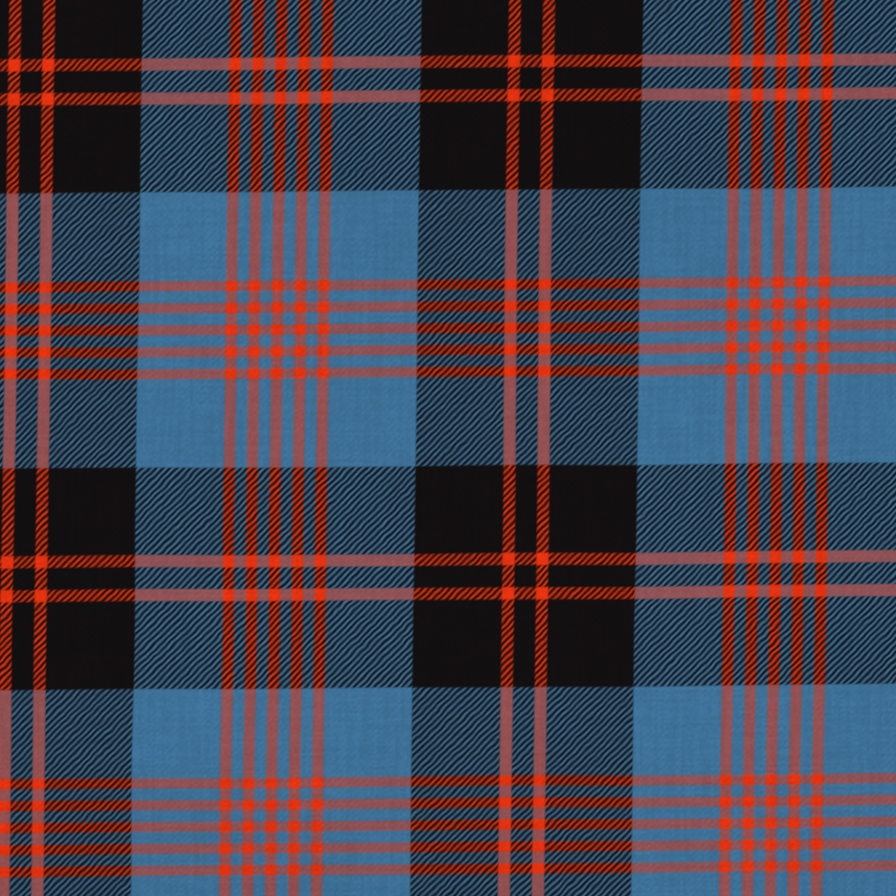
Write a Shadertoy shader that draws this texture.

```glsl
// A tartan cloth in black, blue and red, woven as a diagonal twill.
// One striped thread sequence colours both warp and weft; the twill
// decides which of the two lies on top, so mixed areas show fine diagonals.

float hash(vec2 p) {
    return fract(sin(dot(p, vec2(127.1, 311.7))) * 43758.5453);
}

float noise(vec2 p) {
    vec2 i = floor(p), f = fract(p);
    f = f * f * (3.0 - 2.0 * f);
    return mix(mix(hash(i), hash(i + vec2(1, 0)), f.x),
               mix(hash(i + vec2(0, 1)), hash(i + vec2(1, 1)), f.x), f.y);
}

// Coverage of a band, from the distance to its middle
float band(float dist, float halfWidth, float soft) {
    return 1.0 - smoothstep(halfWidth - soft, halfWidth + soft, abs(dist));
}

// Thread colour at signed position x from the middle of a black block
vec3 threadColor(float x, float period, float spacing, float lineHalf, float soft) {
    float fromBlack = abs(fract(x / period + 0.5) - 0.5) * period;
    float fromBlue = 0.5 * period - fromBlack;
    vec3 black = vec3(0.072, 0.06, 0.065);
    vec3 blue = vec3(0.24, 0.44, 0.59);
    vec3 red = vec3(0.89, 0.195, 0.06);

    // Two lines in each black block, five in each blue one
    float lines = band(fromBlack - 0.019, 0.0068, soft);
    float nearest = spacing * min(floor(fromBlue / spacing + 0.5), 2.0);
    lines = max(lines, band(fromBlue - nearest, lineHalf, soft));

    vec3 ground = mix(blue, black, band(fromBlack, 0.1237, soft));
    return mix(ground, red, lines);
}

void mainImage(out vec4 fragColor, in vec2 fragCoord) {
    float pixel = 1.0 / iResolution.y;
    vec2 uv = fragCoord * pixel;
    float soft = max(0.0018, 0.7 * pixel);

    // Cloth lies slightly askew, with a gentle drift in the threads
    vec2 p = vec2(uv.x, 1.0 - uv.y);
    vec2 cloth = p + vec2(0.013 * p.y, 0.007 * p.x);
    cloth += 0.0018 * (vec2(noise(p * 7.0), noise(p * 7.0 + 40.0)) - 0.5);

    vec3 warp = threadColor(cloth.x - 0.5938, 0.5585, 0.0256, 0.0062, soft);
    vec3 weft = threadColor(cloth.y - 0.647, 0.555, 0.0244, 0.0056, soft);

    // Uneven yarn: streaks along each thread direction
    warp *= 0.95 + 0.1 * noise(cloth * vec2(300.0, 25.0));
    weft *= 0.95 + 0.1 * noise(cloth * vec2(25.0, 300.0) + 70.0);

    // Twill diagonals rising to the right, with rounded yarn edges
    float phase = 128.0 * (cloth.x + cloth.y) + 0.3 * noise(cloth * 110.0);
    float ridge = cos(6.2832 * phase);

    // Two bright yarns blend closely; against black the diagonals stand out
    float brightness = min(dot(warp, vec3(1)), dot(weft, vec3(1)));
    float contrast = mix(0.37, 0.17, smoothstep(0.2, 1.0, brightness));
    contrast *= 0.8 + 0.4 * noise(cloth * 160.0 + 9.0);
    vec3 color = mix(weft * 0.97, warp * 1.02, 0.5 + contrast * ridge);

    // Fine fuzz and broad unevenness of light
    color *= 0.97 + 0.06 * noise(p * 380.0);
    color *= 0.98 + 0.04 * noise(p * 4.0 + 15.0);
    fragColor = vec4(color, 1.0);
}
```
